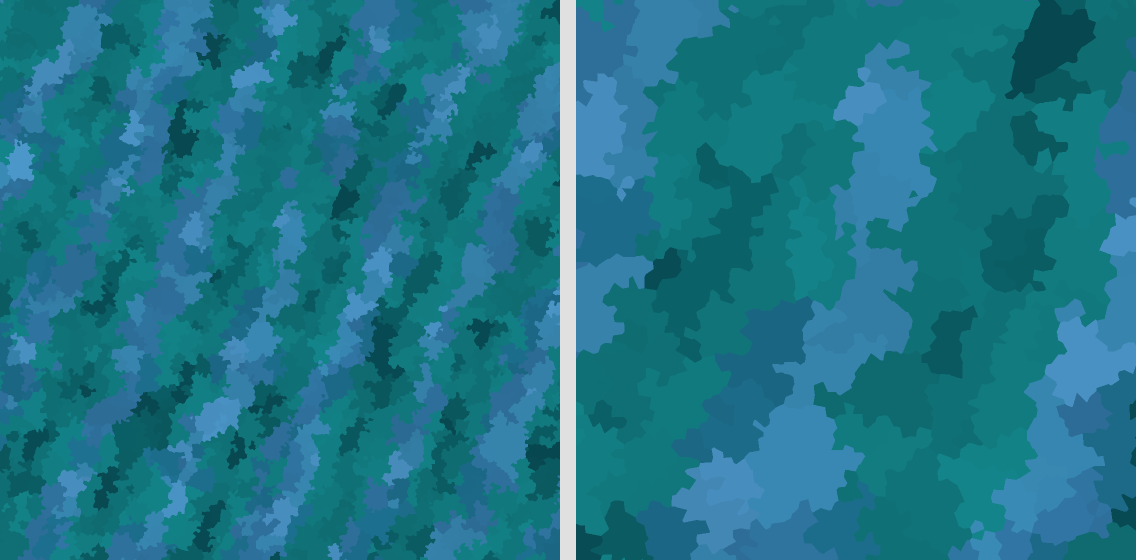
Left, the full canvas; right, a detail of the centre.
This pattern is drawn by a Shadertoy shader. Its source:

```glsl
const vec3 PALE_BLUE   = vec3(0.28, 0.56, 0.75);
const vec3 SKY_BLUE    = vec3(0.21, 0.51, 0.67);
const vec3 SLATE_BLUE  = vec3(0.18, 0.44, 0.61);
const vec3 DEEP_BLUE   = vec3(0.11, 0.42, 0.54);
const vec3 BRIGHT_TEAL = vec3(0.07, 0.49, 0.51);
const vec3 MID_TEAL    = vec3(0.06, 0.44, 0.46);
const vec3 DARK_TEAL   = vec3(0.04, 0.36, 0.385);
const vec3 SHADOW_TEAL = vec3(0.03, 0.29, 0.325);

const float TAU = 6.2831853;
const float BAND_ANGLE = 0.42;   // lean of the bands from vertical
const float BAND_COUNT = 6.0;    // bands per canvas height, measured across
const float BAND_CENTER = 0.402;
const float STRETCH = 1.5;       // patch length along the bands
const int AA = 2;

vec2 hash2(vec2 p) {
    vec3 q = fract(p.xyx * vec3(0.1031, 0.1030, 0.0973));
    q += dot(q, q.yzx + 33.33);
    return fract((q.xx + q.yz) * q.zy);
}

// Cellular noise: position of the closest scattered site
vec2 nearestSite(vec2 p, float scale) {
    vec2 cell = floor(p * scale);
    vec2 best = p;
    float bestDist = 1e3;
    for (int j = -1; j <= 1; j++)
    for (int i = -1; i <= 1; i++) {
        vec2 id = cell + vec2(i, j);
        vec2 site = id + hash2(id + scale);
        vec2 d = site - p * scale;
        float dist = dot(d, d);
        if (dist < bestDist) {
            bestDist = dist;
            best = site / scale;
        }
    }
    return best;
}

// Snap to a small cell and shift it at random, which frays larger edges
vec2 fray(vec2 p, float scale, float amount) {
    vec2 site = nearestSite(p, scale);
    return site + (hash2(site * 917.0) - 0.5) * amount / scale;
}

// Layered sines bend the patch outlines
vec2 bend(vec2 p, float amount) {
    float freq = 31.0;
    for (int i = 0; i < 3; i++) {
        p += amount * sin(p.yx * freq + vec2(1.3, 4.1) * float(i + 1));
        p = mat2(0.8, 0.6, -0.6, 0.8) * p;
        freq *= 1.9;
        amount *= 0.55;
    }
    // Undo the three rotations
    return mat2(-0.352, -0.936, 0.936, -0.352) * p;
}

// Evenly spread 0..1 distance from the middle of the closest blue band
float bandDistance(vec2 p) {
    float wobble = 0.010 * sin(p.y * 9.0 + p.x * 5.0)
                 + 0.007 * sin(p.y * 21.0 - p.x * 13.0);
    float phase = (p.x - BAND_CENTER + wobble) * BAND_COUNT;
    return 2.0 * abs(fract(phase + 0.5) - 0.5);
}

// Limits are cumulative shares of the area
vec3 palette(float tone) {
    vec3 c = PALE_BLUE;
    c = mix(c, SKY_BLUE,    step(0.04, tone));
    c = mix(c, SLATE_BLUE,  step(0.16, tone));
    c = mix(c, DEEP_BLUE,   step(0.28, tone));
    c = mix(c, BRIGHT_TEAL, step(0.38, tone));
    c = mix(c, MID_TEAL,    step(0.64, tone));
    c = mix(c, DARK_TEAL,   step(0.87, tone));
    return mix(c, SHADOW_TEAL, step(0.965, tone));
}

vec3 patches(vec2 p) {
    // Ragged edges at two fine scales
    p = fray(p, 160.0, 0.9);
    p = fray(p, 66.0, 0.7);
    p = bend(p, 0.008);

    // Turn so that y runs along the bands
    float c = cos(BAND_ANGLE), s = sin(BAND_ANGLE);
    vec2 q = vec2(c * p.x - s * p.y, (s * p.x + c * p.y) / STRETCH);

    // Small patches inside large ones
    vec2 small = nearestSite(q, 28.0);
    vec2 large = nearestSite(q, 13.0);
    vec2 smallRand = hash2(small * 917.0);
    vec2 largeRand = hash2(large * 917.0);

    float drift = 0.06 * sin(TAU * (small.y * 1.7 + small.x * 1.1));
    float tone = bandDistance(small) + drift
               + 0.34 * (smallRand.x - 0.5) + 0.20 * (largeRand.x - 0.5);
    tone = 1.0 - abs(1.0 - abs(tone));   // reflect at both ends

    float light = 1.0 + 0.07 * (smallRand.y - 0.5) + 0.06 * (largeRand.y - 0.5);
    return palette(tone) * light;
}

void mainImage(out vec4 fragColor, in vec2 fragCoord) {
    vec3 sum = vec3(0.0);
    for (int j = 0; j < AA; j++)
    for (int i = 0; i < AA; i++) {
        vec2 offset = (vec2(i, j) + 0.5) / float(AA) - 0.5;
        sum += patches((fragCoord + offset) / iResolution.y);
    }
    fragColor = vec4(sum / float(AA * AA), 1.0);
}
```
